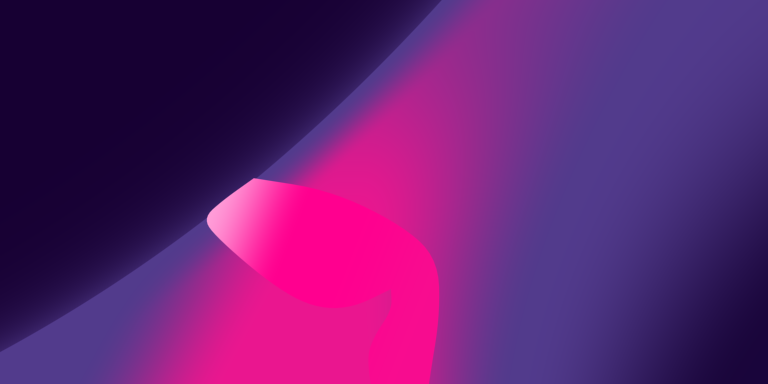
This background is drawn by a Shadertoy shader. Its source:

```glsl
// Abstract backdrop: a dark field meets a violet and magenta sheet along a curve,
// with a hot pink ribbon on top. The sheet is shaded by soft bands and the ribbon
// is a closed quadratic spline, filled by its signed distance.

const vec3 NIGHT  = vec3(0.09, 0.00, 0.20);
const vec3 DUSK   = vec3(0.10, 0.02, 0.23);
const vec3 VIOLET = vec3(0.32, 0.23, 0.55);
const vec3 PINK   = vec3(0.95, 0.08, 0.56);
const vec3 HOT    = vec3(1.00, 0.00, 0.56);
const vec3 BLUSH  = vec3(1.00, 0.62, 0.85);

// Spline controls in canvas heights; a doubled control makes a sharp corner.
const int CONTROLS = 20;
const int STEPS = 6;
const vec2 RIBBON[CONTROLS] = vec2[CONTROLS](
    vec2(0.661, 0.536), vec2(0.661, 0.536), vec2(0.859, 0.505), vec2(1.042, 0.417),
    vec2(1.141, 0.328), vec2(1.146, 0.180), vec2(1.120, 0.023), vec2(1.104, -0.094),
    vec2(0.984, -0.094), vec2(0.953, 0.063), vec2(0.974, 0.125), vec2(1.021, 0.193),
    vec2(1.018, 0.247), vec2(1.018, 0.247), vec2(0.911, 0.195), vec2(0.807, 0.201),
    vec2(0.698, 0.266), vec2(0.560, 0.385), vec2(0.529, 0.432), vec2(0.578, 0.477));

vec2 bezier(vec2 a, vec2 b, vec2 c, float t) {
    return mix(mix(a, b, t), mix(b, c, t), t);
}

float segmentDistance(vec2 p, vec2 a, vec2 b) {
    vec2 ab = b - a;
    float h = clamp(dot(p - a, ab) / max(dot(ab, ab), 1e-8), 0.0, 1.0);
    return length(p - a - ab * h);
}

// Signed distance to the spline outline, negative inside (even-odd rule).
float ribbonDistance(vec2 p) {
    float dist = 10.0;
    float side = 1.0;
    for (int i = 0; i < CONTROLS; i++) {
        vec2 control = RIBBON[i];
        vec2 start = 0.5 * (RIBBON[(i + CONTROLS - 1) % CONTROLS] + control);
        vec2 end = 0.5 * (control + RIBBON[(i + 1) % CONTROLS]);
        vec2 a = start;
        for (int k = 1; k <= STEPS; k++) {
            vec2 b = k == STEPS ? end : bezier(start, control, end, float(k) / float(STEPS));
            dist = min(dist, segmentDistance(p, a, b));
            if ((a.y > p.y) != (b.y > p.y)
                && p.x < a.x + (b.x - a.x) * (p.y - a.y) / (b.y - a.y)) side = -side;
            a = b;
        }
    }
    return side * dist;
}

// Approximate distance below the dividing curve, negative above it.
float sheetDepth(vec2 p) {
    float height = 0.083 + p.x * (0.542 + p.x * (0.178 + p.x * 0.038));
    float slope = 0.542 + p.x * (0.356 + p.x * 0.114);
    return (height - p.y) / sqrt(1.0 + slope * slope);
}

// Dark field with a violet haze along the curve.
vec3 fieldColor(float distanceAbove) {
    return mix(NIGHT, VIOLET, 0.6 * exp(-max(distanceAbove, 0.0) / 0.07));
}

// Violet sheet: magenta left of a bent ridge, falling to dusk at its right.
vec3 sheetColor(vec2 p, float depth) {
    float ridge = 1.36 + p.y * (0.17 + 0.27 * p.y);
    float rightFade = smoothstep(0.02, 0.40 + 0.35 * p.y, ridge - p.x);
    float leftFade = smoothstep(-0.12, 0.28, p.x - 0.31 - 0.54 * p.y);
    float rimFade = smoothstep(0.0, 0.12, depth);
    float strength = 0.95 - 0.5 * smoothstep(0.4, 1.0, p.y);
    float shade = smoothstep(0.0, 0.62, (p.x - ridge) * (1.1 - 0.8 * p.y));
    vec3 color = mix(VIOLET, PINK, strength * rightFade * leftFade * rimFade);
    return mix(color, DUSK, shade);
}

// Ribbon: blush at the tip, hot in the middle, slightly softer in the tail.
vec3 ribbonColor(vec2 p) {
    float along = p.x - 0.39 * p.y;
    vec3 color = mix(BLUSH, HOT, smoothstep(0.36, 0.62, along));
    return mix(color, PINK, 0.6 * smoothstep(0.75, 1.05, along));
}

// Coverage of a shape from its signed distance, negative inside.
float coverage(float dist, float pixel) {
    return smoothstep(pixel, -pixel, dist);
}

void mainImage(out vec4 fragColor, in vec2 fragCoord) {
    vec2 p = fragCoord / iResolution.y;
    p.x *= 2.0 * iResolution.y / iResolution.x;   // keep the 2:1 layout
    float pixel = 0.8 / iResolution.y;

    float depth = sheetDepth(p);
    vec3 color = mix(fieldColor(-depth), sheetColor(p, depth), coverage(-depth, pixel));
    color = mix(color, ribbonColor(p), coverage(ribbonDistance(p), pixel));
    fragColor = vec4(color, 1.0);
}
```
